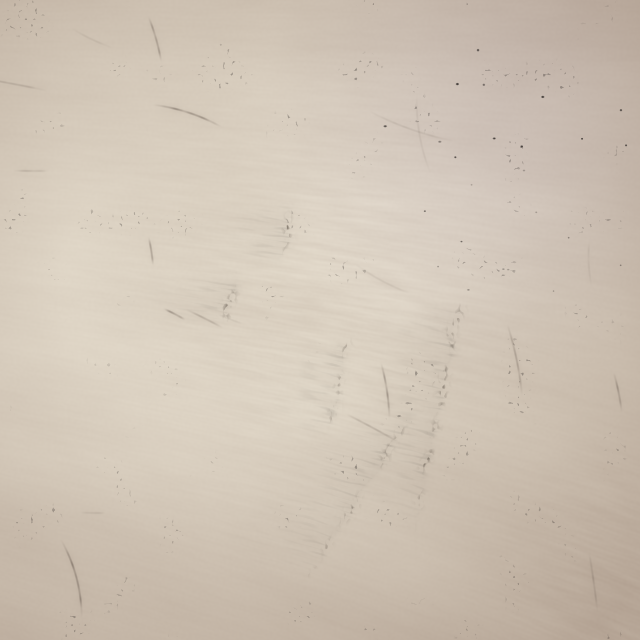
This texture is drawn by a Shadertoy shader. Its source:

```glsl
// Worn cream plaster panel with soft shading, brushed streaks, chatter marks and scratches.

vec2 hash2(vec2 p) {
    vec3 q = fract(p.xyx * vec3(0.1031, 0.1030, 0.0973));
    q += dot(q, q.yzx + 33.33);
    return fract((q.xx + q.yz) * q.zy);
}

float gradDot(vec2 cell, vec2 corner, vec2 f) {
    float a = 6.2832 * hash2(cell + corner + 80.0).x;
    return dot(vec2(cos(a), sin(a)), f - corner);
}

// Gradient noise, roughly -0.7 to 0.7
float noise(vec2 p) {
    vec2 c = floor(p), f = p - c;
    vec2 u = f * f * f * (f * (f * 6.0 - 15.0) + 10.0);
    return mix(mix(gradDot(c, vec2(0, 0), f), gradDot(c, vec2(1, 0), f), u.x),
               mix(gradDot(c, vec2(0, 1), f), gradDot(c, vec2(1, 1), f), u.x), u.y);
}

float fbm(vec2 p) {
    float sum = 0.0, amp = 0.6;
    for (int i = 0; i < 4; i++) {
        sum += amp * noise(p);
        p = p * 2.03 + 17.3;
        amp *= 0.5;
    }
    return sum;
}

// Ragged near-vertical edges: x is the dark crumbs, y the feathered wear to their left
vec2 wearEdges(vec2 p, vec2 grain) {
    vec2 wear = vec2(0);
    float streak = smoothstep(0.0, 0.5, noise(grain * vec2(26, 210)));
    float crumbs = smoothstep(0.02, 0.4, noise(p * vec2(150, 110) + 5.0));
    for (int i = 0; i < 5; i++) {
        float k = float(i);
        vec2 top = vec2(0.37 + 0.087 * k, 0.51 + 0.18 * cos(k * 1.5 - 1.2));
        float span = 0.09 + 0.018 * k * k;
        float lean = -0.2 - 0.5 * smoothstep(0.45, 0.3, top.y);
        float drop = top.y - p.y;
        float x = p.x - top.x - lean * drop + 0.012 * noise(vec2(p.y * 28.0, k * 7.0));
        float ends = smoothstep(-0.01, 0.03, drop) * smoothstep(span, span * 0.6, drop);
        float broken = smoothstep(-0.25, 0.3, noise(vec2(p.y * 22.0, k * 3.7 + 1.0)));
        wear.x += ends * broken * crumbs * exp(-abs(x) / 0.004);
        float side = x < 0.0 ? exp(x / 0.05) : exp(-x / 0.005);
        wear.y += ends * side * (0.3 + streak);
    }
    return wear;
}

// Long thin curved scratches, mostly steep and falling to the right
float scratches(vec2 p, float px) {
    float ink = 0.0;
    for (int i = 0; i < 20; i++) {
        float k = float(i);
        vec2 pos = hash2(vec2(k, 3.0)), r = hash2(vec2(k, 11.0)), s = hash2(vec2(k, 23.0));
        float angle = r.x < 0.7 ? -1.36 + 0.35 * (s.x - 0.5) : -0.2 + 0.6 * (s.x - 0.5);
        vec2 dir = vec2(cos(angle), sin(angle)), d = p - pos;
        float along = dot(d, dir), half_ = 0.02 + 0.06 * r.y * r.y;
        float across = dot(d, vec2(-dir.y, dir.x)) + (s.y - 0.5) * 5.0 * along * along;
        float line = 1.0 - smoothstep(0.0, 0.0013 + px, abs(across));
        float halo = 0.2 * exp(-abs(across) / 0.004);
        float fade = smoothstep(half_, half_ * 0.4, abs(along));
        float patchy = 0.75 + 0.6 * noise(vec2(along * 70.0, k));
        ink += (line + halo) * fade * patchy * (0.1 + 0.5 * s.y * s.y);
    }
    return ink;
}

// Tiny dark pits, gathered in the upper right
float pits(vec2 p, float px) {
    float ink = 0.0;
    for (int i = 0; i < 26; i++) {
        vec2 a = hash2(vec2(float(i), 41.0)), b = hash2(vec2(float(i), 57.0));
        vec2 pos = vec2(0.75, 0.74) + (a + b - 1.0) * vec2(0.34, 0.3);
        vec2 d = p - pos;
        d.x *= 0.6 + 0.4 * b.x;
        float size = 0.0006 + 0.0013 * a.y * b.y;
        ink += (0.2 + 0.8 * b.y) * (1.0 - smoothstep(size - 0.5 * px, size + px, length(d)));
    }
    float dust = smoothstep(0.3, 0.55, noise(p * 150.0)) * smoothstep(0.22, 0.45, noise(p * 13.0 + 9.0));
    return ink + 0.35 * dust;
}

void mainImage(out vec4 fragColor, in vec2 fragCoord) {
    vec2 p = fragCoord / iResolution.xy;
    float px = 1.0 / min(iResolution.x, iResolution.y);
    // Grain runs level at the top and tilts down to the right below
    vec2 grain = vec2(p.x, p.y + 0.3 * p.x * (1.0 - p.y));

    // Broad shading: bright left of centre, dim toward the corners
    float shade = (length((p - vec2(0.36, 0.55)) * vec2(0.9, 1.1)) - 0.29) / 0.4;
    shade = clamp(shade, -0.12, 1.2);
    shade += 0.28 * fbm(grain * vec2(1.6, 8.0)) + 0.13 * fbm(p * 5.0 + 3.0);

    // Fine brushed streaks, strongest around the middle
    float worn = exp(-dot(p - vec2(0.52, 0.52), p - vec2(0.52, 0.52)) / 0.06);
    float corner = smoothstep(0.35, 0.0, length(p - vec2(1.0, 0.08)));
    float brush = noise(grain * vec2(9, 120)) + 0.7 * noise(grain * vec2(24, 260) + 40.0);
    shade += brush * (0.05 + 0.17 * worn + 0.12 * corner);
    shade += 0.05 * noise(p * 190.0);

    vec3 color = mix(vec3(0.853, 0.812, 0.752), vec3(0.74, 0.68, 0.62), shade);
    // Cooler, slightly pink cast in the upper right
    color += vec3(0.0, 0.0, 0.022) * smoothstep(0.45, 0.0, length(p - vec2(0.78, 0.8)));

    vec2 wear = wearEdges(p, grain);
    color *= 1.0 - 0.075 * min(wear.y, 1.6);
    color = mix(color, vec3(0.34, 0.3, 0.26), min(0.75 * wear.x, 0.7));
    color = mix(color, vec3(0.44, 0.39, 0.35), min(scratches(p, px), 0.65));
    color = mix(color, vec3(0.2, 0.18, 0.17), min(pits(p, px), 0.85));
    fragColor = vec4(color, 1.0);
}
```
